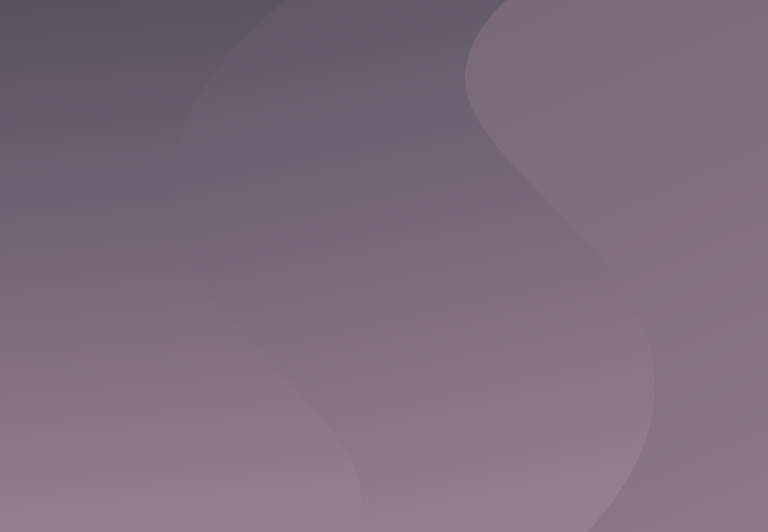
Write a WebGL 2 fragment shader that draws this background.

```glsl
#version 300 es
precision highp float;
uniform vec2 u_resolution;
out vec4 fragColor;

// Mauve scale from dusk (0) to pale (1)
vec3 mauve(float t) {
    vec3 c = mix(vec3(0.347, 0.318, 0.376), vec3(0.424, 0.373, 0.443), clamp(t * 3.0, 0.0, 1.0));
    c = mix(c, vec3(0.510, 0.431, 0.506), clamp(t * 3.0 - 1.0, 0.0, 1.0));
    return mix(c, vec3(0.582, 0.496, 0.574), clamp(t * 3.0 - 2.0, 0.0, 1.0));
}

// S-shaped border: swings from its left bend to its right bend, parabolic beyond both
float waveX(float y, vec2 leftBend, vec2 rightBend, float bulge) {
    float t = clamp((y - leftBend.y) / (rightBend.y - leftBend.y), 0.0, 1.0);
    float x = mix(leftBend.x, rightBend.x, t * t * (3.0 - 2.0 * t));
    x += bulge * 16.0 * t * t * (1.0 - t) * (1.0 - t);
    float above = max(leftBend.y - y, 0.0);
    float below = max(y - rightBend.y, 0.0);
    return x + 1.16 * (above * above - below * below);
}

// Antialiased cover of the area to the right of a border
float cover(float d) {
    return clamp(d / max(fwidth(d), 1e-5) + 0.5, 0.0, 1.0);
}

void main() {
    vec2 p = gl_FragCoord.xy / u_resolution;
    p.y = 1.0 - p.y;

    // Three tilted gradients, one for each panel
    vec3 leftPanel = mauve(dot(p, vec2(0.12, 0.99)));
    vec3 middlePanel = mauve(0.05 + dot(p, vec2(0.25, 0.80)));
    vec3 rightPanel = mauve(0.43 + dot(p, vec2(0.16, 0.25)));

    // Upper border bends earlier on the right wave; its tight bend is near the top
    float leftWave = waveX(p.y, vec2(0.223, 0.357), vec2(0.470, 0.934), -0.018);
    float rightWave = waveX(p.y, vec2(0.6055, 0.147), vec2(0.853, 0.724), 0.022);
    rightWave += 1.3 * pow(max(0.147 - p.y, 0.0), 2.0);

    vec3 color = mix(leftPanel, middlePanel, cover(p.x - leftWave));
    color = mix(color, rightPanel, cover(p.x - rightWave));
    fragColor = vec4(color, 1.0);
}
```
